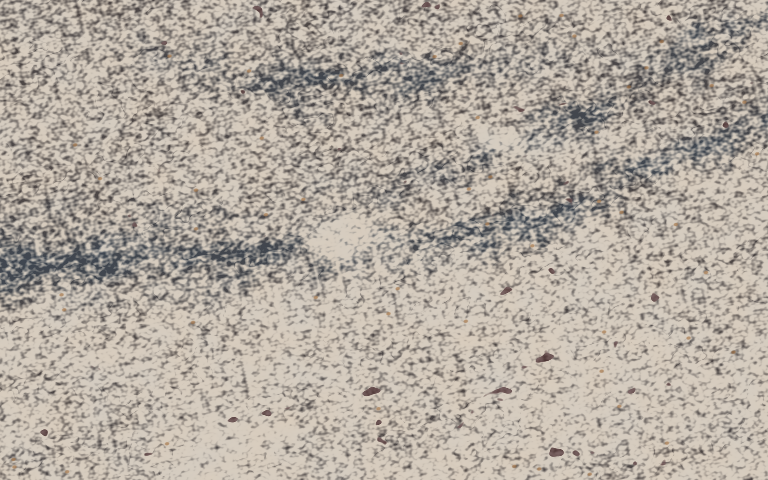
Give the GLSL for this texture, as a Shadertoy shader.

```glsl
// Pale granite slab: cream feldspar peppered with grey flecks and thin crackles.
// A density field (bands, streaks, clearings) biases fine gradient noise, and
// the sum is mapped to darkness; maroon garnets and rust specks go on top.

const vec3 CREAM  = vec3(0.845, 0.805, 0.752);
const vec3 SLATE  = vec3(0.370, 0.345, 0.335);
const vec3 MAROON = vec3(0.360, 0.260, 0.265);
const vec3 RUST   = vec3(0.640, 0.450, 0.270);
const vec3 COOL   = vec3(-0.045, 0.000, 0.035);

vec2 hash2(vec2 cell) {
    vec3 h = fract(cell.xyx * vec3(0.1031, 0.1030, 0.0973));
    h += dot(h, h.yzx + 33.33);
    return fract((h.xx + h.yz) * h.zy);
}

vec2 gradientAt(vec2 cell) {
    float angle = 6.2832 * hash2(cell).x;
    return vec2(cos(angle), sin(angle));
}

float gradientNoise(vec2 p) {
    vec2 i = floor(p), f = p - i;
    vec2 u = f * f * f * (f * (f * 6.0 - 15.0) + 10.0);
    vec2 e = vec2(1.0, 0.0);
    float low  = mix(dot(gradientAt(i), f), dot(gradientAt(i + e), f - e), u.x);
    float high = mix(dot(gradientAt(i + e.yx), f - e.yx),
                     dot(gradientAt(i + 1.0), f - 1.0), u.x);
    return mix(low, high, u.y);
}

float fbm(vec2 p, int octaves) {
    float sum = 0.0, gain = 1.0;
    for (int k = 0; k < octaves; k++) {
        sum += gain * gradientNoise(p);
        p = p * 2.03 + 17.3;
        gain *= 0.6;
    }
    return sum;
}

vec2 rotate(vec2 p, float angle) {
    float c = cos(angle), s = sin(angle);
    return vec2(c * p.x + s * p.y, c * p.y - s * p.x);
}

float bell(float offset, float width) {
    return exp(-offset * offset / (width * width));
}

float blob(vec2 p, vec2 center, vec2 radius) {
    return 1.0 - smoothstep(0.6, 1.2, length((p - center) / radius));
}

// Strength of the dark mineral bands that sweep up to the right.
float darkBands(vec2 p) {
    float x = p.x;
    float mainLine = 0.46 + 0.03 * x + 0.25 * smoothstep(0.9, 1.7, x);
    float a = x - 0.6;
    float branchLine = 0.56 + 0.2 * a + 0.2 * a * a;
    float topLine = 0.86 - 0.03 * sin(5.0 * (x - 0.4));
    float mainBand = bell(p.y - mainLine, mix(0.085, 0.048, smoothstep(0.2, 0.9, x)));
    float branch = 0.8 * bell(p.y - branchLine, 0.038) * smoothstep(0.4, 1.2, x);
    float top = 0.9 * bell(p.y - topLine, 0.045) * bell(x - 0.72, 0.38);
    return max(mainBand, max(branch, top));
}

// Thin dark lines along the zero crossings of warped noise.
float crackle(vec2 p, float scale) {
    vec2 warp = vec2(gradientNoise(p * scale * 1.7), gradientNoise(p * scale * 1.7 + 41.0));
    float n = gradientNoise(p * scale + 0.6 * warp);
    return 1.0 - smoothstep(0.0, 0.13, abs(n));
}

// Sparse round grains, at most one in each cell.
float specks(vec2 p, float scale, float share) {
    vec2 cell = floor(p * scale);
    vec2 rnd = hash2(cell + 7.0);
    vec2 offset = fract(p * scale) - mix(vec2(0.3), vec2(0.7), rnd.yx);
    return step(rnd.x, share) * (1.0 - smoothstep(0.12, 0.30, length(offset)));
}

void mainImage(out vec4 fragColor, in vec2 fragCoord) {
    vec2 p = fragCoord / iResolution.y;
    vec2 grain = rotate(p, 0.2) * vec2(0.85, 1.15);
    vec2 flow = rotate(p, 0.24) * vec2(3.0, 9.0);

    // Density: where dark minerals gather and where the stone stays clear.
    vec2 wobble = vec2(fbm(p * 7.0, 3), fbm(p * 9.0 + 23.0, 3));
    float bands = darkBands(p + wobble * vec2(0.08, 0.05));
    bands *= clamp(0.9 + 1.1 * fbm(flow * 1.3 + 5.0, 3), 0.2, 1.3);
    float upper = smoothstep(-0.2, 0.15, p.y - 0.33 - 0.2 * p.x);
    float streaks = fbm(flow + wobble, 4);
    vec2 bent = p + 0.035 * wobble;
    float clearing = max(blob(bent, vec2(0.72, 0.50), vec2(0.085, 0.042)),
                         blob(bent, vec2(1.04, 0.71), vec2(0.06, 0.035)));
    float density = mix(-0.55, 0.08, upper) + 1.25 * bands + 1.0 * streaks;
    density = mix(density, -1.1, clearing);

    // Grain: fine flecks plus crackles that come and go in patches.
    float flecks = gradientNoise(grain * 58.0) + 1.1 * gradientNoise(grain * 125.0 + 9.0);
    float patches = smoothstep(-0.25, 0.3, gradientNoise(flow * 1.8 + 31.0));
    float cracks = crackle(grain, 30.0) * patches * (1.0 - 0.8 * clearing);
    float level = density + 2.7 * flecks + 1.0 * cracks - 0.17;

    // Soft toe keeps the cream areas flat and lets the flecks fall off steeply.
    float ramp = 0.22 + 0.38 * level;
    float darkness = min(0.5 * (ramp + sqrt(ramp * ramp + 0.02)), 1.15);
    vec3 color = mix(CREAM, SLATE, darkness);
    color += COOL * clamp(bands, 0.0, 1.0) * min(darkness, 1.0);
    color += vec3(0.012, 0.0, -0.012) * fbm(p * 12.0 + 3.0, 2);

    // Accents: ragged garnets, mostly lower right, and scattered rust specks.
    float garnetZone = bell(length((p - vec2(1.12, 0.17)) * vec2(0.7, 1.0)), 0.2);
    float garnetNoise = gradientNoise(grain * 17.0 + 60.0) + 0.5 * gradientNoise(grain * 48.0);
    float garnets = smoothstep(0.0, 0.07, garnetNoise - 0.62 + 0.28 * garnetZone);
    color = mix(color, MAROON + 0.15 * flecks, 0.85 * garnets);
    color = mix(color, RUST, 0.65 * specks(grain, 55.0, 0.012));

    fragColor = vec4(clamp(color, 0.0, 1.0), 1.0);
}
```
